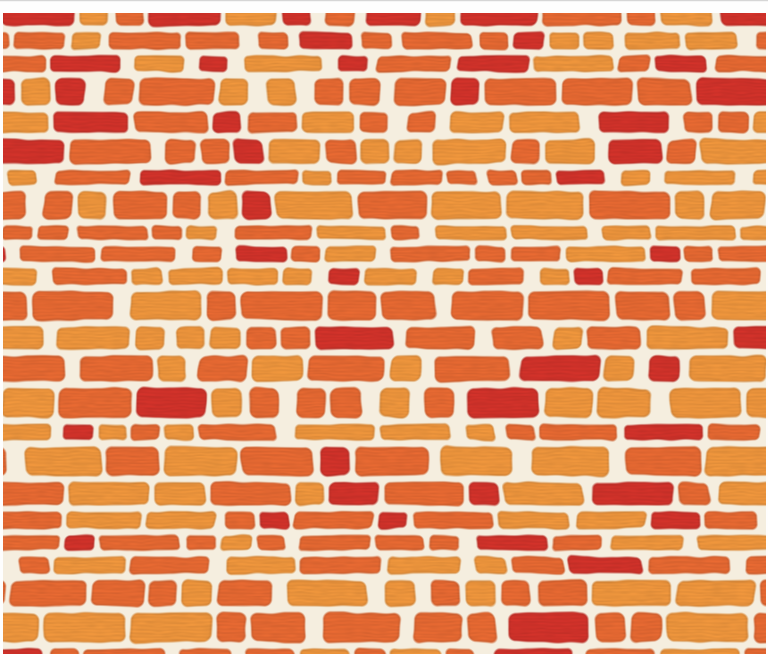
Write a Shadertoy shader that draws this pattern.

```glsl
// Wall of uneven hand-cut bricks in amber, orange and red on cream mortar.
// Each of 24 courses is walked brick by brick from hashed lengths and gaps;
// a wobbly rounded box shapes the brick. The canvas is 768 units wide.

const float courseTop[25] = float[25](
    0.0, 29.0, 52.5, 75.0, 108.5, 136.0, 167.0, 188.0, 222.5, 243.0, 265.0, 288.0, 323.5,
    352.5, 384.5, 421.0, 443.5, 479.0, 508.5, 532.0, 553.5, 577.0, 609.5, 645.5, 672.0);

float hash(vec2 p) {
    vec3 q = fract(p.xyx * 0.1031);
    q += dot(q, q.yzx + 33.33);
    return fract((q.x + q.y) * q.z);
}

float noise(vec2 p) {
    vec2 i = floor(p), f = fract(p);
    f = f * f * (3.0 - 2.0 * f);
    return mix(mix(hash(i), hash(i + vec2(1, 0)), f.x),
               mix(hash(i + vec2(0, 1)), hash(i + vec2(1, 1)), f.x), f.y);
}

float roundedBox(vec2 p, vec2 halfSize, float radius) {
    vec2 q = abs(p) - halfSize + radius;
    return length(max(q, 0.0)) + min(max(q.x, q.y), 0.0) - radius;
}

float brickLength(vec2 id) {
    float kind = hash(id + 11.3);
    float vary = hash(id + 47.9);
    if (kind < 0.40) return 28.0 + 3.0 * vary;
    if (kind < 0.58) return 48.0 + 7.0 * vary;
    return 68.0 + 14.0 * vary;
}

float gapAfter(vec2 id) {
    float g = hash(id + 83.1);
    return g < 0.6 ? 4.5 + 2.0 * g : mix(6.0, 20.0, (g - 0.6) / 0.4);
}

vec3 brickColour(vec2 id) {
    float k = hash(id + 129.7);
    bool afterRed = hash(id + 129.7 - vec2(1, 0)) < 0.19;
    if (k < 0.19 && !afterRed) return vec3(0.80, 0.19, 0.16);
    return fract(k * 7.31) < 0.54 ? vec3(0.88, 0.40, 0.19) : vec3(0.91, 0.57, 0.23);
}

void mainImage(out vec4 fragColor, in vec2 fragCoord) {
    float unitsPerPixel = 768.0 / iResolution.x;
    vec2 p = vec2(fragCoord.x, iResolution.y - fragCoord.y) * unitsPerPixel;

    // Course containing this height
    int row = 0;
    for (int i = 1; i < 24; i++) if (p.y >= courseTop[i]) row = i;
    float top = courseTop[row], bottom = courseTop[row + 1];

    // Walk along the course to the brick at this position
    vec2 id = vec2(0.0, float(row) * 3.0 + 5.0);
    float left = -75.0 * hash(id + 7.7);
    float len = 0.0;
    for (int i = 0; i < 30; i++) {
        id.x = float(i);
        len = brickLength(id);
        float gap = gapAfter(id);
        if (p.x < left + len + 0.5 * gap) break;
        left += len + gap;
    }

    // Slight taper, tilt and wobble of the brick outline
    vec2 halfSize = vec2(0.5 * len, 0.5 * (bottom - top) - 3.3);
    vec2 q = p - vec2(left + halfSize.x, 0.5 * (top + bottom));
    vec2 along = q / halfSize;
    q.y += (hash(id + 201.0) - 0.5) * 1.2 * along.x;
    q.x += (hash(id + 233.0) - 0.5) * 2.6 * along.y;
    q.y *= 1.0 + (hash(id + 267.0) - 0.5) * 0.10 * along.x;
    float d = roundedBox(q, halfSize, 1.5 + 0.38 * halfSize.y);
    d += 1.8 * (noise(p * 0.07 + id * 5.0) - 0.5);

    // Fine wavy horizontal grain and a darker rim
    float grain = sin(p.y * 1.7 + 5.0 * noise(p * vec2(0.05, 0.12)));
    float mottle = noise(p * vec2(0.12, 0.6)) - 0.5;
    vec3 brick = brickColour(id) * (1.0 + 0.018 * grain + 0.05 * mottle);
    brick *= 1.0 - 0.08 * smoothstep(-3.5, 0.0, d);

    float feather = max(1.5, unitsPerPixel);
    vec3 colour = mix(brick, vec3(0.96, 0.935, 0.875), smoothstep(-feather, feather, d));

    // White margin above and beside the wall, with a grey rule on top
    float inset = min(min(p.x - 3.0, 766.0 - p.x), p.y - 13.0);
    float aa = 0.5 * unitsPerPixel;
    colour = mix(vec3(0.995), colour, smoothstep(-aa, aa, inset));
    colour = mix(vec3(0.84), colour, smoothstep(1.3 - aa, 1.3 + aa, p.y));
    fragColor = vec4(colour, 1.0);
}
```
